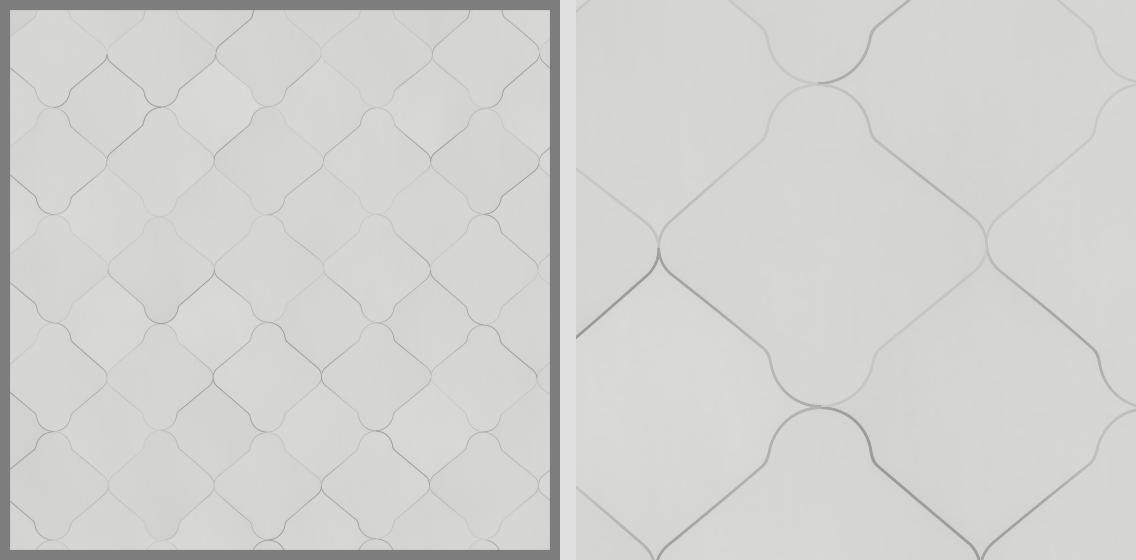
Left, the full canvas; right, a detail of the centre.
Give the GLSL for this pattern, as a Shadertoy shader.

```glsl
float hash(vec2 p) {
    vec3 q = fract(p.xyx * vec3(0.1031, 0.1030, 0.0973));
    q += dot(q, q.yzx + 33.33);
    return fract((q.x + q.y) * q.z);
}

float noise(vec2 p) {
    vec2 i = floor(p), f = fract(p);
    f = f * f * (3.0 - 2.0 * f);
    return mix(mix(hash(i), hash(i + vec2(1, 0)), f.x),
               mix(hash(i + vec2(0, 1)), hash(i + vec2(1, 1)), f.x), f.y);
}

float fbm(vec2 p) {
    float sum = 0.0, amp = 0.5;
    for (int i = 0; i < 4; i++) {
        sum += amp * noise(p);
        p = mat2(1.6, 1.2, -1.2, 1.6) * p + 7.3;
        amp *= 0.5;
    }
    return sum;
}

float smoothMin(float a, float b, float k) {
    float h = max(k - abs(a - b), 0.0) / k;
    return min(a, b) - h * h * k * 0.25;
}

// Diamond with rounded side tips, joined to a round lobe above and below
float tileDistance(vec2 p) {
    p = abs(p);
    vec2 normal = vec2(0.643, 0.766);
    vec2 q = p - vec2(0.39, 0.0);
    bool atTip = dot(q, vec2(normal.y, -normal.x)) > 0.0;
    float diamond = (atTip ? length(q) : dot(q, normal)) - 0.11;
    float lobe = length(p - vec2(0.0, 0.34)) - 0.158;
    return smoothMin(diamond, lobe, 0.022);
}

void mainImage(out vec4 fragColor, in vec2 fragCoord) {
    vec2 uv = fragCoord / iResolution.xy;
    float border = 0.0182;
    float scale = 5.0 / (1.0 - 2.0 * border);
    float px = scale / iResolution.y;
    vec2 p = (uv - border) * scale;

    // Slightly hand-laid tile grid
    vec2 wobble = vec2(noise(p * 1.3 + 40.0), noise(p * 1.3 + 80.0)) - 0.5;
    vec2 grid = p - vec2(0.395, 0.595) + 0.035 * wobble;
    vec2 id = floor(grid + 0.5);
    vec2 local = grid - id;
    float d = tileDistance(local);

    // Cloudy plaster with faint brushing and a tone for each tile
    float inside = smoothstep(px, -px, d);
    float tone = mix(hash(floor(grid) + 61.0), hash(id + 23.0), inside) - 0.5;
    vec2 offset = 9.0 * vec2(tone, -tone);
    float clouds = fbm(mat2(1.3, -0.5, 0.6, 0.8) * p + offset + 12.0) - 0.47;
    float brushing = noise(p * vec2(38.0, 5.0) + 5.0) - 0.5;
    float grain = noise(p * 60.0) - 0.5;
    vec3 color = vec3(0.836, 0.836, 0.828);
    color += 0.012 * tone + 0.045 * clouds + 0.004 * brushing + 0.004 * grain;

    // Joint lines, each side worn by a different amount
    float sideWear = hash(id * 2.0 + step(0.0, local) + 17.0);
    float wear = 0.55 * sideWear + 0.45 * noise(p * 3.0 + 31.0);
    float strength = mix(0.22, 1.0, smoothstep(0.25, 0.85, wear));
    float width = 0.0085, drawn = max(width, px);
    float line = min(1.0, width / px)
               * (1.0 - smoothstep(0.5 * (drawn - px), 0.5 * (drawn + px), abs(d)));
    color -= 0.014 * strength * exp(-abs(d) * 55.0);
    color = mix(color, vec3(0.56, 0.555, 0.545), line * strength * 0.8);

    // Plain grey frame
    vec2 toEdge = min(uv, 1.0 - uv) - border;
    float panel = smoothstep(-0.5, 0.5, min(toEdge.x, toEdge.y) * iResolution.y);
    fragColor = vec4(mix(vec3(0.49), color, panel), 1.0);
}
```
